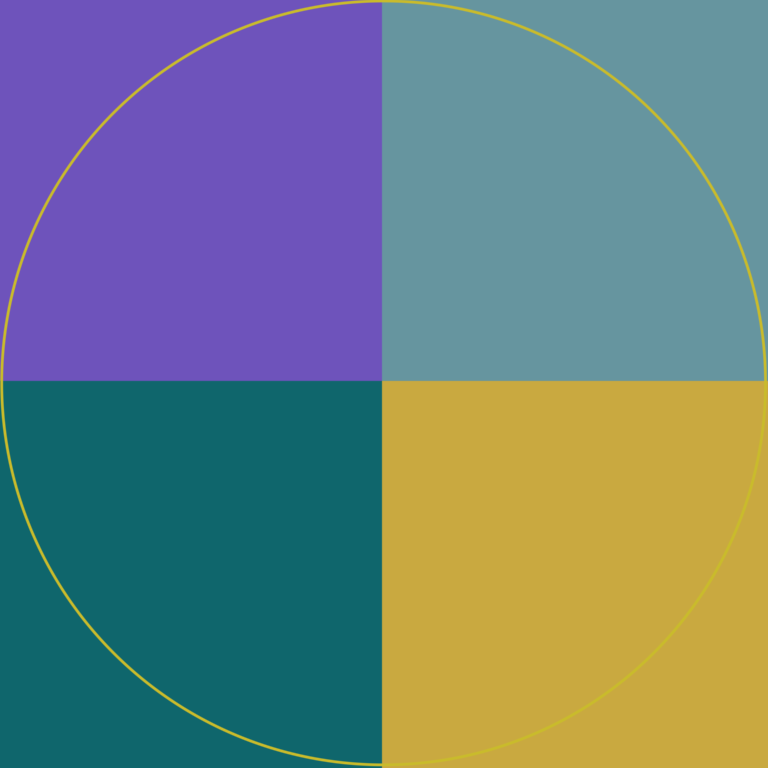
Reproduce this background procedurally as a three.js fragment shader.

```glsl
// Four flat colour quadrants meeting just off the centre, under a thin
// yellow ring that almost touches the canvas border. The quadrants are mixed
// with soft steps; the ring is the distance to a circle outline.

#define SEAM vec2(0.4974, 0.5040)
#define SEAM_SOFTNESS 0.0012
#define RING_CENTRE vec2(0.4995, 0.5014)
#define RING_RADIUS 0.4973
#define RING_HALF_WIDTH 0.0018
#define RING_SOFTNESS 0.0012

#define VIOLET vec3(0.430, 0.325, 0.735)
#define SLATE_BLUE vec3(0.400, 0.584, 0.624)
#define TEAL vec3(0.060, 0.400, 0.425)
#define GOLD vec3(0.788, 0.663, 0.250)
#define RING_YELLOW vec3(0.790, 0.735, 0.170)

varying vec2 vUv;

// Colour of the four quadrants, blended across the narrow seams
vec3 quadrants(vec2 p) {
  vec2 side = smoothstep(-SEAM_SOFTNESS, SEAM_SOFTNESS, p - SEAM);
  vec3 lower = mix(TEAL, GOLD, side.x);
  vec3 upper = mix(VIOLET, SLATE_BLUE, side.x);
  return mix(lower, upper, side.y);
}

// Coverage of the circle outline
float ringMask(vec2 p) {
  float distanceToLine = abs(length(p - RING_CENTRE) - RING_RADIUS);
  return 1.0 - smoothstep(RING_HALF_WIDTH - RING_SOFTNESS,
                          RING_HALF_WIDTH + RING_SOFTNESS, distanceToLine);
}

void main() {
  vec3 colour = mix(quadrants(vUv), RING_YELLOW, ringMask(vUv));
  gl_FragColor = vec4(colour, 1.0);
}
```
